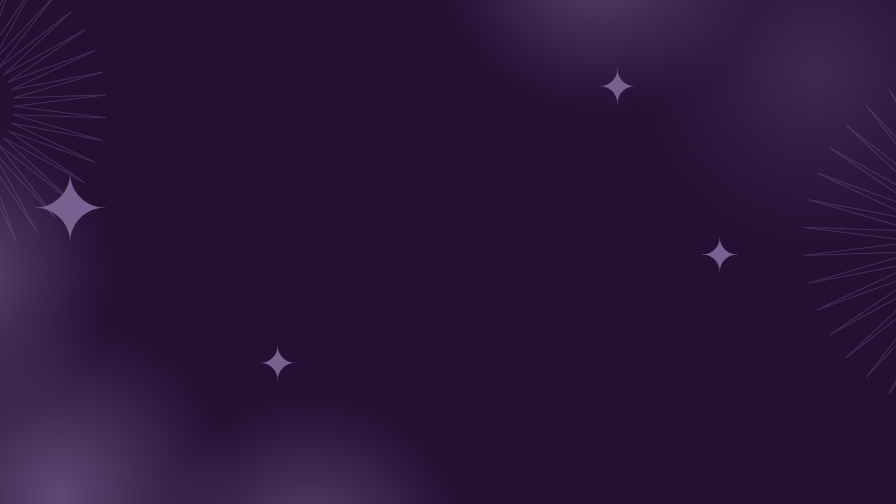
A Shadertoy shader for this background:

```glsl
const vec3 NIGHT = vec3(0.141, 0.063, 0.200);
const vec3 LILAC = vec3(0.480, 0.375, 0.570);

const float GLOW_FALLOFF = 1.2;
const float RAY_COUNT = 40.0;
const float RAY_INNER = 0.37;        // inner radius as a share of the outer
const float RAY_HALF_WIDTH = 0.001;
const float RAY_OPACITY = 0.38;

// Centre, radius, strength; lengths are in canvas heights
const vec4 GLOWS[5] = vec4[5](
    vec4(1.192, 1.104, 0.336, 0.70),
    vec4(1.620, 0.861, 0.370, 0.30),
    vec4(-0.081, 0.456, 0.312, 0.70),
    vec4(0.116, 0.016, 0.360, 0.70),
    vec4(0.613, -0.100, 0.324, 0.70));

// Centre, radius
const vec3 BURSTS[2] = vec3[2](
    vec3(-0.079, 0.789, 0.289),
    vec3(1.949, 0.521, 0.354));

const vec3 SPARKLES[4] = vec3[4](
    vec3(0.139, 0.588, 0.0694),
    vec3(1.225, 0.829, 0.0347),
    vec3(1.428, 0.495, 0.0347),
    vec3(0.551, 0.280, 0.0347));

float coverage(float dist, float pixel) {
    return clamp(0.5 - dist / pixel, 0.0, 1.0);
}

float segmentDistance(vec2 p, vec2 a, vec2 b) {
    vec2 ab = b - a;
    return length(p - a - ab * clamp(dot(p - a, ab) / dot(ab, ab), 0.0, 1.0));
}

// Four-pointed star bounded by four inward circular arcs
float sparkleDistance(vec2 p, float radius) {
    p = abs(p);
    return max(radius - length(p - radius), max(p.x, p.y) - radius);
}

// Zigzag outline of a many-pointed star, folded into half a ray
float burstDistance(vec2 p, float radius) {
    float sector = 6.2831853 / RAY_COUNT;
    float angle = abs(mod(atan(p.y, p.x), sector) - 0.5 * sector);
    vec2 folded = length(p) * vec2(cos(angle), sin(angle));
    vec2 valley = RAY_INNER * radius * vec2(cos(0.5 * sector), sin(0.5 * sector));
    return segmentDistance(folded, vec2(radius, 0.0), valley);
}

void mainImage(out vec4 fragColor, in vec2 fragCoord) {
    vec2 p = fragCoord / iResolution.y;
    float pixel = 1.0 / iResolution.y;
    vec3 color = NIGHT;

    // Soft glows
    for (int i = 0; i < GLOWS.length(); i++) {
        vec4 glow = GLOWS[i];
        float fade = max(1.0 - length(p - glow.xy) / glow.z, 0.0);
        color = mix(color, LILAC, glow.w * pow(fade, GLOW_FALLOFF));
    }

    // Ray bursts; subtracting coverages keeps thin strokes even
    for (int i = 0; i < BURSTS.length(); i++) {
        float d = burstDistance(p - BURSTS[i].xy, BURSTS[i].z);
        float stroke = coverage(d - RAY_HALF_WIDTH, pixel) - coverage(d + RAY_HALF_WIDTH, pixel);
        color = mix(color, LILAC, RAY_OPACITY * stroke);
    }

    // Sparkles
    for (int i = 0; i < SPARKLES.length(); i++) {
        float d = sparkleDistance(p - SPARKLES[i].xy, SPARKLES[i].z);
        color = mix(color, LILAC, coverage(d, pixel));
    }

    fragColor = vec4(color, 1.0);
}
```
